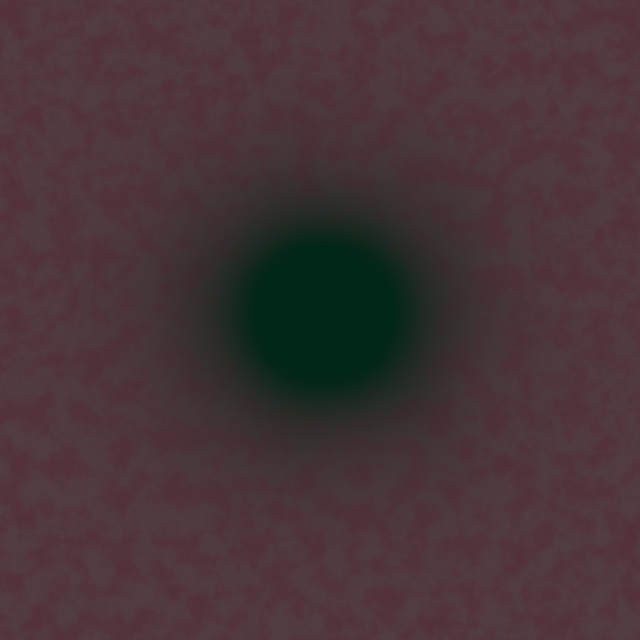
A three.js fragment shader for this background:

```glsl
// A dark green disc with a smoky halo on a mottled, dusty maroon ground.

varying vec2 vUv;

// Disc and halo, in units of the canvas
const vec2 DISC_CENTER = vec2(0.506, 0.510);
const vec2 DISC_STRETCH = vec2(0.98, 1.02);
const float DISC_RADIUS = 0.111;
const float EDGE_SOFTNESS = 0.008;
const float HALO_FALLOFF = 12.0;
const vec3 HALO_CURVE = vec3(1.0, 2.0, 1.3); // fade exponent per channel

// Uneven outline of the halo
const float WARP_SCALE = 7.0;
const float WARP_AMOUNT = 0.16;

// Mottling of the ground
const float MOTTLE_SCALE = 24.0;
const float MOTTLE_CONTRAST = 0.9;
const float GRAIN_AMOUNT = 0.025;
const int OCTAVES = 5;

const vec3 CORE_GREEN = vec3(0.0, 0.153, 0.090);
const vec3 DUST_GREY = vec3(0.322, 0.240, 0.258);
const vec3 DUST_RED = vec3(0.330, 0.194, 0.228);

// Pseudo-random gradient for a lattice point
vec2 latticeGradient(vec2 cell) {
  vec3 p = fract(cell.xyx * vec3(0.1031, 0.1030, 0.0973));
  p += dot(p, p.yzx + 33.33);
  float angle = 6.28319 * fract((p.x + p.y) * p.z);
  return vec2(cos(angle), sin(angle));
}

float gradientNoise(vec2 p) {
  vec2 cell = floor(p);
  vec2 f = fract(p);
  vec2 blend = f * f * f * (f * (f * 6.0 - 15.0) + 10.0);
  vec2 right = vec2(1.0, 0.0);
  vec2 up = vec2(0.0, 1.0);
  float a = dot(latticeGradient(cell), f);
  float b = dot(latticeGradient(cell + right), f - right);
  float c = dot(latticeGradient(cell + up), f - up);
  float d = dot(latticeGradient(cell + 1.0), f - 1.0);
  return mix(mix(a, b, blend.x), mix(c, d, blend.x), blend.y);
}

// Layered noise, each octave turned to hide the lattice
float layeredNoise(vec2 p) {
  mat2 turn = mat2(0.8, 0.6, -0.6, 0.8);
  float sum = 0.0;
  float amplitude = 1.0;
  for (int i = 0; i < OCTAVES; i++) {
    sum += amplitude * gradientNoise(p);
    p = turn * p * 2.0 + 17.3;
    amplitude *= 0.6;
  }
  return sum;
}

// Share of the ground that shows: 0 in the disc, 1 far from it
float haloFade(vec2 uv, float mottle) {
  float outside = length((uv - DISC_CENTER) * DISC_STRETCH) - DISC_RADIUS;
  float spread = 0.5 * (outside + sqrt(outside * outside + EDGE_SOFTNESS * EDGE_SOFTNESS));
  float warp = gradientNoise(uv * WARP_SCALE + 5.7) + 0.6 * mottle;
  return 1.0 - exp(-HALO_FALLOFF * spread * (1.0 + WARP_AMOUNT * warp));
}

void main() {
  // Ground: grey and red dust with a fine grain
  float mottle = layeredNoise(vUv * MOTTLE_SCALE + 40.0);
  float grain = gradientNoise(vUv * MOTTLE_SCALE * 9.0 + 91.0);
  float redness = smoothstep(0.0, 1.0, 0.45 + MOTTLE_CONTRAST * mottle);
  vec3 ground = mix(DUST_GREY, DUST_RED, redness) * (1.0 + GRAIN_AMOUNT * grain);

  // Halo: red returns first, then blue, then green
  vec3 fade = pow(vec3(haloFade(vUv, mottle)), HALO_CURVE);
  gl_FragColor = vec4(mix(CORE_GREEN, ground, fade), 1.0);
}
```
